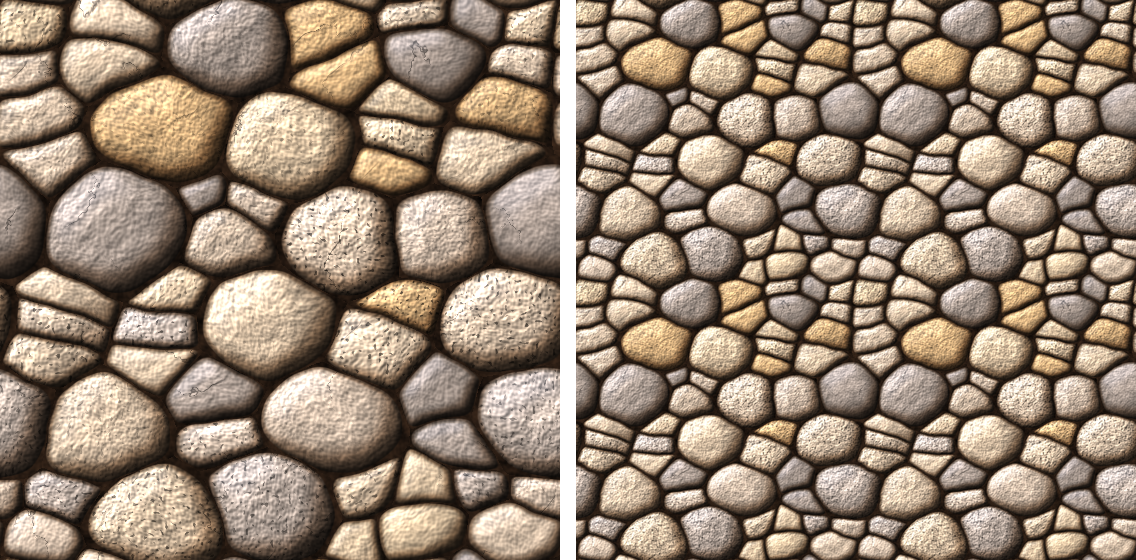
Left: one tile. Right: repeated 2 by 2.
Write a Shadertoy shader that draws this texture.

```glsl
// Draws a seamless wall of tightly packed, rounded river stones in warm side light.

const vec2 GRID = vec2(5.0, 6.0);    // cells per tile; an even row count lets the brick offset wrap
const vec2 FLATTEN = vec2(0.8, 1.0); // distances along x count less, so stones lie flat

vec3 hash3(vec3 p) {
    p = fract(p * vec3(0.1031, 0.1030, 0.0973));
    p += dot(p, p.yxz + 33.33);
    return fract((p.xxy + p.yxx) * p.zyx);
}

// Gradient noise that wraps after a whole number of lattice cells
float corner(vec2 lattice, vec2 offset, float period) {
    float angle = 6.2832 * hash3(vec3(mod(lattice, period), 7.0)).x;
    return dot(vec2(cos(angle), sin(angle)), offset);
}

float noise(vec2 p, float period) {
    vec2 i = floor(p), f = p - i;
    vec2 u = f * f * f * (f * (f * 6.0 - 15.0) + 10.0);
    vec2 e = vec2(0.0, 1.0);
    return mix(mix(corner(i, f, period), corner(i + e.yx, f - e.yx, period), u.x),
               mix(corner(i + e, f - e, period), corner(i + 1.0, f - 1.0, period), u.x), u.y);
}

float fbm(vec2 p, float frequency, float seed) {
    float sum = 0.0, amplitude = 0.45;
    for (int i = 0; i < 4; i++) {
        sum += amplitude * noise(p * frequency + seed * 40.0, frequency);
        frequency *= 2.0;
        amplitude *= 0.8;
    }
    return sum;
}

// One stone of a cell holding 1 to 4 stones: centre, radius, random seed
vec4 stoneAt(vec2 cell, int k, int count, float flip) {
    vec3 h = hash3(vec3(mod(cell, GRID), float(k) + 11.0));
    float fk = float(k), radius = 0.56;
    vec2 offset = vec2(0.0);
    if (count == 2) {
        offset = vec2(0.08 * flip, 0.27) * (2.0 * fk - 1.0);
        radius = 0.31;
    } else if (count == 3 && flip < 0.0) {
        offset = vec2(0.08, 0.34) * (fk - 1.0);
        radius = 0.23;
    } else if (count == 3) {
        offset = k == 0 ? vec2(0.0, -0.2) : vec2((2.0 * fk - 3.0) * 0.26, 0.3);
        radius = k == 0 ? 0.38 : 0.22;
    } else if (count == 4) {
        offset = vec2(k % 2, k / 2) * 0.52 - 0.26;
        radius = 0.25;
    }
    radius *= 0.85 + 0.35 * h.z;
    offset += (h.xy - 0.5) * 0.5 * radius;
    vec2 centre = cell + 0.5 + offset + vec2(0.5 * mod(cell.y, 2.0), 0.0);
    return vec4(centre / GRID * FLATTEN, radius / 6.0, h.x);
}

float power(vec2 p, vec4 stone) {
    vec2 d = p - stone.xy;
    return dot(d, d) - stone.z * stone.z;
}

vec3 stoneColour(vec3 h) {
    vec3 colour = mix(vec3(0.93, 0.82, 0.68), vec3(0.89, 0.80, 0.72), h.x);
    vec3 grey = mix(vec3(0.67, 0.61, 0.57), vec3(0.83, 0.76, 0.71), h.z);
    colour = mix(colour, grey, step(0.7, h.y));
    return mix(colour, vec3(0.89, 0.73, 0.53), step(h.y, 0.12));
}

void mainImage(out vec4 fragColor, in vec2 fragCoord) {
    vec2 uv = fragCoord / iResolution.xy;

    // Bend the outlines
    vec2 p = uv + 0.026 * vec2(noise(uv * 5.0, 5.0), noise(uv * 5.0 + 2.5, 5.0));
    p += 0.005 * vec2(noise(uv * 20.0, 20.0), noise(uv * 20.0 + 9.5, 20.0));
    vec2 q = p * FLATTEN;

    // Gather nearby stones and find the one that owns this point
    vec4 stones[36];
    int total = 0, owner = 0;
    float best = 1e3;
    for (int y = -1; y <= 1; y++)
    for (int x = -1; x <= 1; x++) {
        float row = floor(p.y * GRID.y) + float(y);
        float column = floor(p.x * GRID.x - 0.5 * mod(row, 2.0)) + float(x);
        vec2 cell = vec2(column, row);
        vec3 h = hash3(vec3(mod(cell, GRID), 3.0));
        int count = h.x < 0.34 ? 1 : h.x < 0.62 ? 2 : h.x < 0.9 ? 3 : 4;
        for (int k = 0; k < count; k++) {
            stones[total] = stoneAt(cell, k, count, h.y < 0.5 ? -1.0 : 1.0);
            float d = power(q, stones[total]);
            if (d < best) { best = d; owner = total; }
            total++;
        }
    }

    // Smooth minimum of the distances to all borders, with its gradient
    vec4 stone = stones[owner];
    float rounding = 0.115 * stone.z, weightSum = 1e-9;
    vec2 inward = vec2(0.0);
    for (int i = 0; i < total; i++) {
        if (i == owner) continue;
        vec2 apart = stone.xy - stones[i].xy;
        float span = length(apart);
        float weight = exp(-(power(q, stones[i]) - best) / (2.0 * span * rounding));
        weightSum += weight;
        inward += weight * apart / span;
    }
    inward /= weightSum;
    float edge = -rounding * log(weightSum) - 0.0012;

    // Surface: mottling, grain, pits and fine cracks
    float seed = stone.w;
    vec3 trait = hash3(vec3(seed * 91.0, seed * 57.0, 5.0));
    float grain = fbm(p, 20.0, seed);
    float relief = grain - fbm(p + vec2(-0.0022, 0.0028), 20.0, seed);
    float mottle = noise(p * 9.0 + seed * 30.0, 9.0);
    float pits = smoothstep(0.25, 0.45, noise(p * 130.0, 130.0)) * smoothstep(0.2, 1.0, trait.z);
    float vein = abs(noise(p * 8.0 + seed * 60.0 + 0.3 * grain, 8.0) + 0.12);
    float crack = (1.0 - smoothstep(0.0, 0.018, vein)) * smoothstep(0.02, 0.3, mottle);

    // Domed shape lit from the upper left
    float rise = clamp(edge / (0.62 * stone.z), 0.0, 1.0);
    vec2 slope = inward * 1.7 * pow(1.0 - rise, 2.4) - 0.27 * (q - stone.xy) / stone.z;
    vec3 normal = normalize(vec3(-slope, 1.0));
    float diffuse = max(dot(normal, normalize(vec3(-0.5, 0.62, 0.85))), 0.0);
    float light = (0.2 + 1.0 * diffuse) * mix(0.5, 1.0, smoothstep(0.0, 0.009, edge));

    float roughness = mix(0.8, 1.7, trait.z);
    vec3 colour = stoneColour(trait) * (1.0 + 0.16 * mottle + 0.3 * grain);
    colour *= light * (1.0 + roughness * relief) * (1.0 - 0.5 * pits) * (1.0 - 0.4 * crack);
    colour = mix(colour, colour * vec3(1.0, 0.89, 0.79), smoothstep(0.9, 0.4, light));
    colour += vec3(0.0, 0.02, 0.05) * smoothstep(0.95, 1.15, light);

    // Dark earth in the joints
    vec3 earth = vec3(0.14, 0.095, 0.065) * (1.0 + 1.5 * grain);
    float blur = 0.8 / iResolution.y;
    colour = mix(earth, colour, smoothstep(-blur, blur, edge));
    fragColor = vec4(clamp(colour, 0.0, 1.0), 1.0);
}
```
